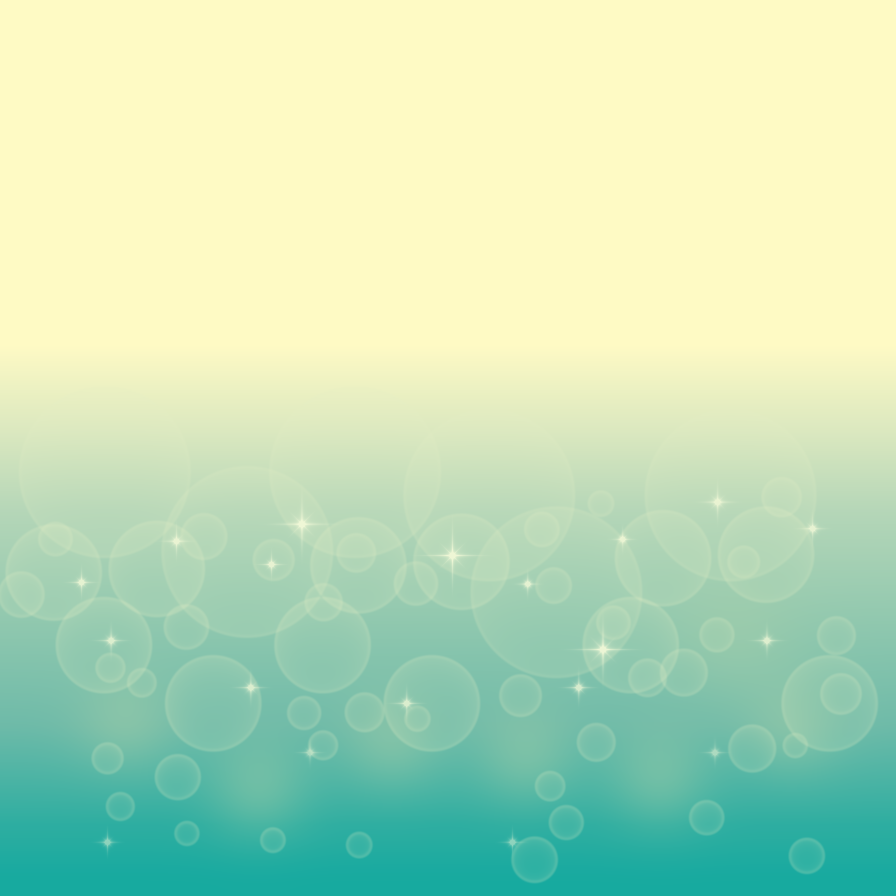
This background is drawn by a three.js fragment shader. Its source:

```glsl
varying vec2 vUv;

const vec3 CREAM = vec3(0.996, 0.980, 0.770);
const vec3 PALE_LIME = vec3(0.86, 0.91, 0.75);
const vec3 SAGE = vec3(0.71, 0.84, 0.72);
const vec3 MINT = vec3(0.57, 0.785, 0.685);
const vec3 SEA = vec3(0.43, 0.73, 0.66);
const vec3 TEAL = vec3(0.18, 0.68, 0.63);
const vec3 DEEP_TEAL = vec3(0.09, 0.665, 0.625);
const vec3 BUBBLE_TINT = vec3(0.89, 0.93, 0.77);
const vec3 GLOW_TINT = vec3(0.68, 0.82, 0.66);
const vec3 STAR_TINT = vec3(0.96, 0.98, 0.85);

float hash(vec2 p) {
  vec3 q = fract(vec3(p.xyx) * 0.1031);
  q += dot(q, q.yzx + 33.33);
  return fract((q.x + q.y) * q.z);
}

vec3 backdrop(float y) {
  vec3 color = mix(DEEP_TEAL, TEAL, smoothstep(0.01, 0.09, y));
  color = mix(color, SEA, clamp((y - 0.08) / 0.11, 0.0, 1.0));
  color = mix(color, MINT, clamp((y - 0.19) / 0.12, 0.0, 1.0));
  color = mix(color, SAGE, clamp((y - 0.31) / 0.12, 0.0, 1.0));
  color = mix(color, PALE_LIME, clamp((y - 0.43) / 0.09, 0.0, 1.0));
  return mix(color, CREAM, clamp((y - 0.52) / 0.095, 0.0, 1.0));
}

// Translucent disc, densest near its thin rim
vec3 addBubble(vec3 color, vec2 p, vec2 center, float radius, float opacity) {
  float d = length(p - center);
  float disc = 1.0 - smoothstep(radius - 0.0015, radius + 0.0015, d);
  float fill = 0.45 + 0.55 * pow(min(d / radius, 1.0), 3.0);
  float rim = exp(-pow((d - radius + 0.002) / 0.0018, 2.0));
  return mix(color, BUBBLE_TINT, opacity * (disc * fill + 0.35 * rim));
}

vec3 addGlow(vec3 color, vec2 p, vec2 center, float radius, float opacity) {
  vec2 q = (p - center) / radius;
  return mix(color, GLOW_TINT, opacity * exp(-dot(q, q)));
}

float ray(float along, float across, float size) {
  float taper = max(1.0 - abs(along) / size, 0.0);
  return taper * taper * exp(-abs(across) / (0.0004 + 0.0011 * taper));
}

vec3 addStar(vec3 color, vec2 p, vec2 center, float size, float opacity) {
  vec2 q = p - center;
  vec2 diagonal = vec2(q.x + q.y, q.x - q.y) * 0.7071;
  float light = ray(q.x, q.y, size) + ray(q.y, q.x, size);
  light += 0.6 * ray(diagonal.x, diagonal.y, size * 0.5);
  light += 0.6 * ray(diagonal.y, diagonal.x, size * 0.5);
  light += 0.25 * exp(-dot(q, q) / (size * size * 0.05));
  return mix(color, STAR_TINT, opacity * min(light, 1.0));
}

void main() {
  vec2 p = vUv;
  vec3 color = backdrop(p.y);

  // Soft patches of light
  for (int i = 0; i < 6; i++) {
    float n = float(i);
    vec2 center = vec2(0.14 + 0.149 * n, 0.155 + 0.04 * cos(2.6 * n));
    color = addGlow(color, p, center, 0.055, 0.38);
  }
  color = addGlow(color, p, vec2(0.82, 0.29), 0.075, 0.35);

  // Large bubbles in an upper and a lower row
  for (int i = 0; i < 4; i++) {
    float n = float(i);
    vec2 center = vec2(0.117 + 0.235 * n + 0.05 * sin(2.05 * n), 0.473 - 0.026 * step(1.5, n));
    color = addBubble(color, p, center, 0.096, 0.17);
  }
  for (int i = 0; i < 2; i++) {
    float n = float(i);
    color = addBubble(color, p, vec2(0.276 + 0.345 * n, 0.384 - 0.045 * n), 0.096, 0.17);
  }

  // Medium bubbles: paired above, alternating below
  for (int i = 0; i < 6; i++) {
    float n = float(i);
    float side = mod(n, 2.0);
    vec2 upper = vec2(0.06 + 0.115 * side + 0.34 * floor(n / 2.0), 0.361 + 0.004 * n);
    vec2 lower = vec2(0.116 + 0.122 * n + 0.1 * max(n - 3.0, 0.0), 0.28 - 0.065 * side);
    color = addBubble(color, p, upper, 0.054, 0.20);
    color = addBubble(color, p, lower, 0.054, 0.20);
  }

  // Small bubbles on a jittered grid
  for (int row = 0; row < 5; row++) {
    for (int column = 0; column < 8; column++) {
      vec2 cell = vec2(float(column), float(row));
      vec2 jitter = vec2(hash(cell + 3.7), hash(cell + 19.3));
      vec2 center = vec2(0.02, 0.04) + (cell + jitter) * vec2(0.12, 0.082);
      float radius = mix(0.014, 0.027, hash(cell + 41.9));
      color = addBubble(color, p, center, radius, 0.20);
    }
  }

  // Bright stars, then smaller ones in three bands
  for (int i = 0; i < 3; i++) {
    float n = float(i);
    color = addStar(color, p, vec2(0.337 + 0.168 * n, 0.415 - 0.035 * n * n), 0.052, 0.9);
  }
  for (int i = 0; i < 7; i++) {
    float n = float(i);
    vec2 center = vec2(0.091 + 0.106 * n + 0.18 * step(2.5, n), 0.35 + 0.011 * n + 0.035 * sin(1.6 * n));
    color = addStar(color, p, center, mix(0.02, 0.034, hash(vec2(n, 5.0))), 0.8);
  }
  for (int i = 0; i < 5; i++) {
    float n = float(i);
    vec2 center = vec2(0.124 + 0.165 * n + 0.009 * n * (n - 2.0), 0.215 + 0.0175 * (n - 2.0) * (n - 2.0));
    color = addStar(color, p, center, 0.027, 0.75);
  }
  for (int i = 0; i < 4; i++) {
    float n = float(i);
    color = addStar(color, p, vec2(0.12 + 0.226 * n, 0.06 + 0.1 * mod(n, 2.0)), 0.022, 0.5);
  }

  gl_FragColor = vec4(color, 1.0);
}
```
